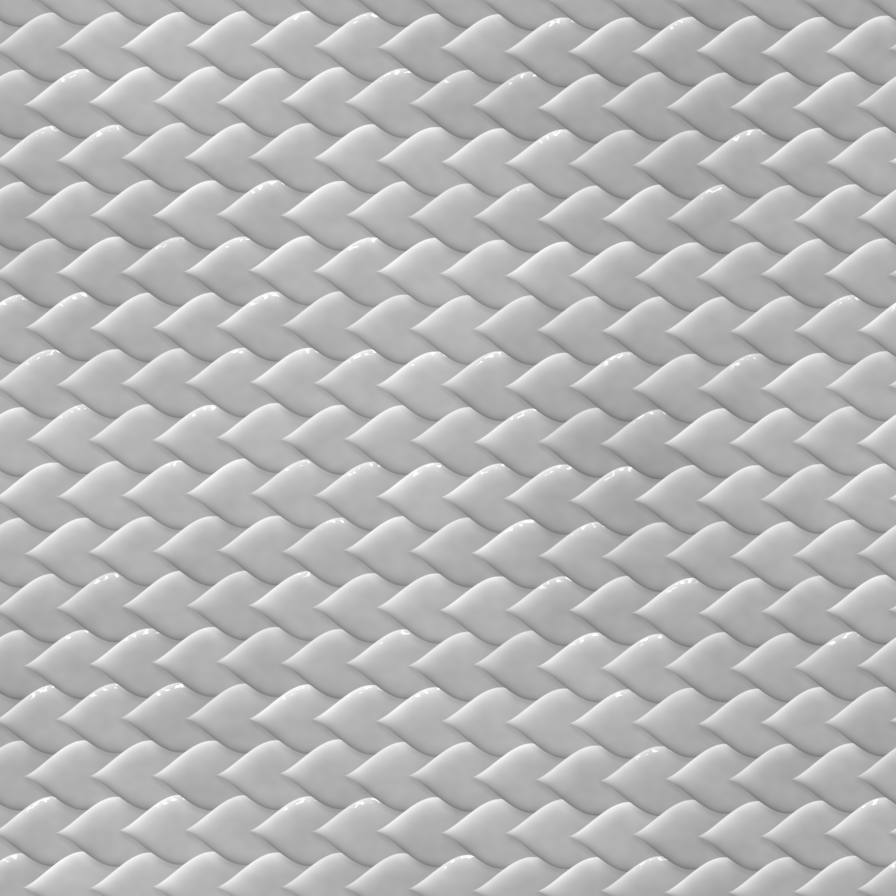
Give the GLSL for this pattern, as a three.js fragment shader.

```glsl
// Rows of pale overlapping scales whose cusped tips point left.
// Each scale is an ogee outline; tips further right lie on top, so four
// layers are composited per point and shaded by distance to their edges.

#define COLS 14.0        // scales across
#define ROWS 16.0        // rows up, even so the stagger wraps
#define PHASE vec2(0.30, 0.12)
#define HALF_HEIGHT 0.64 // widest half height of a scale, in rows
#define BODY 0.68        // grey of the flat middle
#define RIM 0.33         // light gained at the upper edge
#define RIM_WIDTH 0.15
#define SHADE 0.26       // light lost at the lower edge
#define SHADE_WIDTH 0.067
#define EDGE 0.035       // edge softness, in rows
#define WEAR 0.28        // brightness of chips near the crest

varying vec2 vUv;

const float TAU = 6.2832;

float hash(vec2 p) {
  return fract(sin(dot(p, vec2(127.1, 311.7))) * 4375.85);
}

float cornerSlope(vec2 cell, vec2 offset, vec2 period) {
  float angle = TAU * hash(mod(cell, period) + 3.7);
  return dot(vec2(cos(angle), sin(angle)), offset);
}

// Gradient noise that wraps after period cells, about -0.7 to 0.7
float noise(vec2 uv, vec2 period) {
  vec2 p = uv * period;
  vec2 i = floor(p), f = p - i;
  vec2 s = f * f * f * (f * (f * 6.0 - 15.0) + 10.0);
  vec2 x = vec2(1.0, 0.0), y = vec2(0.0, 1.0);
  float low = mix(cornerSlope(i, f, period), cornerSlope(i + x, f - x, period), s.x);
  float high = mix(cornerSlope(i + y, f - y, period), cornerSlope(i + 1.0, f - 1.0, period), s.x);
  return mix(low, high, s.y);
}

// Half height of the ogee at distance u behind its tip
float outline(float u) {
  return HALF_HEIGHT * smoothstep(0.0, 1.0, pow(max(u, 0.0001), 0.85));
}

// Grey of one scale; u and y are measured from its tip
float shadeScale(float u, float y, float h, float lean, vec2 id, float chips) {
  float upper = max(h - y, 0.0) / lean;
  float lower = max(h + y, 0.0) / lean;
  float exposed = 1.0 - smoothstep(0.95, 1.4, u);
  float rim = RIM * (0.9 + 0.2 * hash(id + 5.0)) * exp(-upper / RIM_WIDTH);
  float shade = SHADE * exp(-lower / SHADE_WIDTH);
  float grey = BODY + 0.025 * (hash(id + 9.0) - 0.5) + (rim - shade) * exposed;

  // Chipped glints just below the crest of some scales
  float crest = smoothstep(0.55, 0.75, u) * exposed
              * smoothstep(0.02, 0.05, upper) * (1.0 - smoothstep(0.08, 0.13, upper));
  return grey + WEAR * crest * chips * step(0.65, hash(id + 13.0));
}

void main() {
  vec2 p = vUv * vec2(COLS, ROWS) - PHASE;
  p.y -= 0.05 * sin(TAU * vUv.x);
  float chips = smoothstep(0.08, 0.3, noise(vUv, vec2(150.0, 190.0)));
  float nearest = floor(p.x * 2.0);
  float grey = BODY;

  // Composite from the deepest scale to the topmost
  for (int layer = 0; layer < 4; layer++) {
    float column = nearest - 3.0 + float(layer);
    float parity = mod(column, 2.0);
    float row = 2.0 * floor((p.y - parity) * 0.5 + 0.5) + parity;
    vec2 id = mod(vec2(column, row), vec2(2.0 * COLS, ROWS));

    float u = p.x - column * 0.5 - 0.04 * hash(id);
    float y = p.y - row - 0.05 * (hash(id + 2.0) - 0.5);
    float h = outline(u);
    float slope = (outline(u + 0.02) - outline(u - 0.02)) / 0.04;
    float lean = length(vec2(1.0, slope * COLS / ROWS));
    float inside = (h - abs(y)) / lean;

    // Soft contact shadow below the scale, then the scale itself
    float contact = smoothstep(-0.12, 0.0, inside) * smoothstep(0.0, 0.15, u)
                  * (1.0 - smoothstep(-0.05, 0.05, y));
    grey -= 0.05 * contact;
    float cover = layer == 0 ? 1.0 : smoothstep(0.0, EDGE, inside);
    grey = mix(grey, shadeScale(u, y, h, lean, id, chips), cover);
  }

  // Uneven light and fine mottling
  grey += 0.04 * noise(vUv, vec2(3.0)) + 0.03 * noise(vUv, vec2(22.0, 30.0))
        + 0.02 * noise(vUv, vec2(64.0, 80.0)) + 0.012 * sin(TAU * vUv.x);
  gl_FragColor = vec4(vec3(clamp(grey, 0.0, 0.99)), 1.0);
}
```
